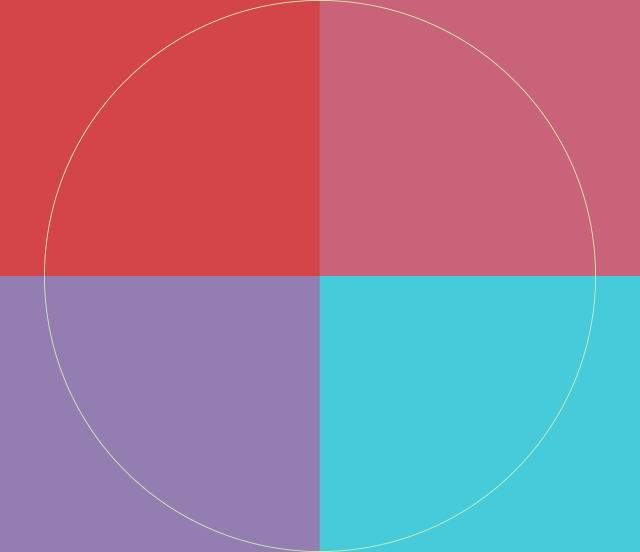
Give the GLSL for this background, as a WebGL 1 fragment shader.

```glsl
precision highp float;

uniform vec2 u_resolution;

// Quadrant colours
const vec3 RED = vec3(0.83, 0.27, 0.29);
const vec3 ROSE = vec3(0.79, 0.39, 0.475);
const vec3 PURPLE = vec3(0.58, 0.49, 0.695);
const vec3 CYAN = vec3(0.27, 0.795, 0.855);
const vec3 RING_COLOR = vec3(0.82, 0.93, 0.66);

// Layout, in units of the canvas height
const vec2 SPLIT = vec2(-0.0005, 0.0);
const float RING_RADIUS = 0.4992;
const float RING_WIDTH = 0.0016;

// Share of a pixel-wide span, centred at distance d, covered by a line
float lineCoverage(float d, float width, float pixel) {
  float upper = min(d + 0.5 * pixel, 0.5 * width);
  float lower = max(d - 0.5 * pixel, -0.5 * width);
  return clamp((upper - lower) / pixel, 0.0, 1.0);
}

void main() {
  float pixel = 1.0 / u_resolution.y;
  vec2 p = (gl_FragCoord.xy - 0.5 * u_resolution) * pixel;

  // Four flat quadrants with smoothed borders
  vec2 side = clamp((p - SPLIT) / pixel + 0.5, 0.0, 1.0);
  vec3 top = mix(RED, ROSE, side.x);
  vec3 bottom = mix(PURPLE, CYAN, side.x);
  vec3 color = mix(bottom, top, side.y);

  // Hairline ring touching the top and bottom edges
  float ringDistance = length(p) - RING_RADIUS;
  color = mix(color, RING_COLOR, lineCoverage(ringDistance, RING_WIDTH, pixel));

  gl_FragColor = vec4(color, 1.0);
}
```
